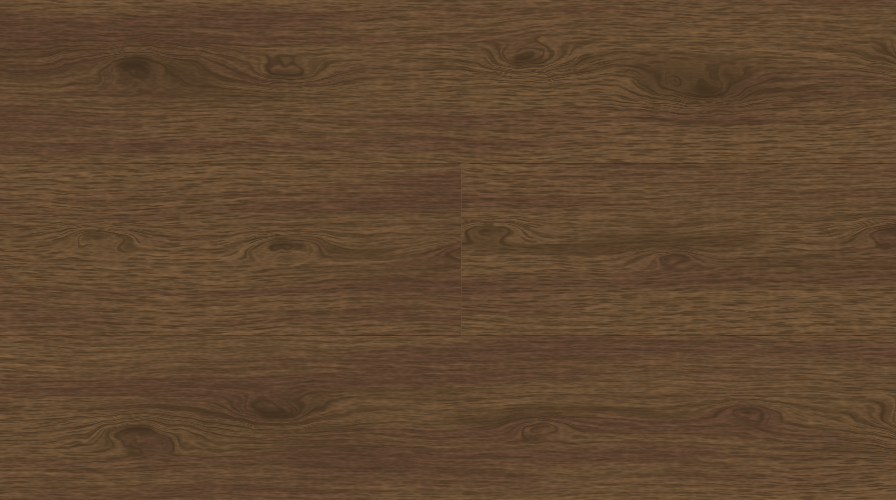
A Shadertoy shader for this texture:

```glsl
// Dark brown oak floor: three rows of long planks with flowing grain and knots.

float hash(vec2 c) {
    return fract(sin(dot(c, vec2(127.1, 311.7))) * 43758.5);
}

// Cellular noise: distance to the nearest jittered cell centre.
float cellular(vec2 p) {
    vec2 cell = floor(p), f = p - cell;
    float nearest = 2.0;
    for (int j = -1; j <= 1; j++)
    for (int i = -1; i <= 1; i++) {
        vec2 o = vec2(i, j);
        vec2 point = o + vec2(hash(cell + o), hash(cell + o + 57.3));
        nearest = min(nearest, length(point - f));
    }
    return nearest;
}

// Layered sines, roughly -1 to 1.
float waves(vec2 p) {
    float sum = 0.0, amp = 0.5;
    for (int i = 0; i < 4; i++) {
        sum += amp * sin(p.x + 1.3 * sin(p.y));
        p = mat2(0.8, 0.6, -0.6, 0.8) * p * 1.8 + 1.3;
        amp *= 0.6;
    }
    return sum;
}

void mainImage(out vec4 fragColor, in vec2 fragCoord) {
    vec2 p = fragCoord / iResolution.y;
    float pixel = 1.0 / iResolution.y;

    // Plank layout: rows staggered by half a plank length
    float rowPos = (p.y - 0.329) / 0.344;
    float row = floor(rowPos);
    float across = (rowPos - row - 0.5) * 0.344;
    float lengthPos = (p.x - 0.923 - row * 1.2) / 2.4;
    vec2 plank = vec2(row, floor(lengthPos));
    float along = fract(lengthPos) * 2.4;
    float seed = hash(plank + 7.0);

    // Grain height, gently warped along the plank
    float grain = across
        + 0.012 * waves(p * vec2(3.5, 9.0) + seed * 40.0)
        + 0.002 * waves(p * vec2(18.0, 40.0) + seed * 90.0);

    // Knots push the grain aside into long closed rings
    float swirl = 0.0, core = 0.0;
    float knotCell = floor(p.x / 0.4);
    for (int i = -1; i <= 1; i++) {
        vec2 id = vec2(knotCell + float(i), row * 3.0 + plank.y * 17.0);
        float size = mix(0.5, 1.1, hash(id + 3.1));
        vec2 centre = vec2((id.x + mix(0.25, 0.75, hash(id))) * 0.4,
                           (hash(id + 9.7) - 0.4) * 0.07);
        vec2 d = (vec2(p.x, across) - centre) / (vec2(0.12, 0.036) * size);
        d += 0.2 * vec2(waves(p * 25.0 + seed), waves(p.yx * 34.0));
        float bump = exp(-dot(d, d));
        grain += 0.07 * size * bump * (hash(id + 5.3) < 0.5 ? -1.0 : 1.0);
        swirl += exp(-0.4 * dot(d, d)) * size;
        core += smoothstep(0.75, 1.0, bump) * size;
    }
    swirl = min(swirl, 1.0);

    // Thin growth rings, faded out where they become too fine
    float phase = grain * 360.0 + 4.0 * waves(vec2(grain * 45.0, p.x * 1.5) + seed * 60.0);
    float rings = pow(0.5 + 0.5 * sin(phase), 5.0);
    rings *= 1.0 - smoothstep(1.8, 3.6, fwidth(phase));

    // Fibres, sparse crisp pores and fine grit
    float fibre = cellular(vec2(p.x * 9.0, grain * 190.0) + seed * 50.0);
    float grit = cellular(vec2(p.x * 60.0, p.y * 230.0) + seed * 35.0);
    float pores = smoothstep(0.36, 0.16, cellular(vec2(p.x * 15.0, grain * 170.0) + seed * 80.0));
    float streak = waves(vec2(grain * 120.0, p.x * 2.5) + seed * 20.0);
    float tone = waves(vec2(grain * 30.0, p.x * 2.2) + seed * 30.0);
    float cloud = waves(p * vec2(2.6, 6.0) + seed * 70.0);

    // Dark heartwood runs along the middle of each plank
    float heart = exp(-across * across / 0.003)
        * smoothstep(0.0, 0.7, waves(vec2(p.x * 5.0, grain * 40.0) + seed * 15.0));

    vec3 tan_ = vec3(0.417, 0.313, 0.207);
    vec3 russet = vec3(0.372, 0.264, 0.191);
    vec3 umber = vec3(0.25, 0.185, 0.115);
    float warmth = 0.15 + 0.7 * tone + 0.3 * streak + 0.4 * cloud - 0.3 * swirl;
    vec3 color = mix(russet, tan_, smoothstep(-0.6, 0.4, warmth));
    color *= 1.0 + 0.2 * (fibre - 0.42) + 0.2 * (grit - 0.42) + 0.03 * cloud;
    color = mix(color, umber, rings * mix(0.28, 0.7, swirl));
    color = mix(color, umber, pores * mix(0.3, 0.5, smoothstep(-0.4, 0.5, cloud)));
    color = mix(color, umber, 0.45 * heart);
    color = mix(color, umber * 0.92, min(0.55 * core + 0.16 * swirl, 0.7));

    // Faint long seams; the end joint has a thin pale bevel
    float sideGap = 0.172 - abs(across);
    float endGap = min(along, 2.4 - along);
    float sideSeam = 1.0 - smoothstep(0.0, 0.0004 + pixel, sideGap);
    float endSeam = 1.0 - smoothstep(0.0, 0.0004 + pixel, endGap);
    color *= 1.0 - 0.24 * sideSeam;
    color = mix(color, along < 1.2 ? tan_ : umber, 0.4 * endSeam);

    fragColor = vec4(color, 1.0);
}
```
